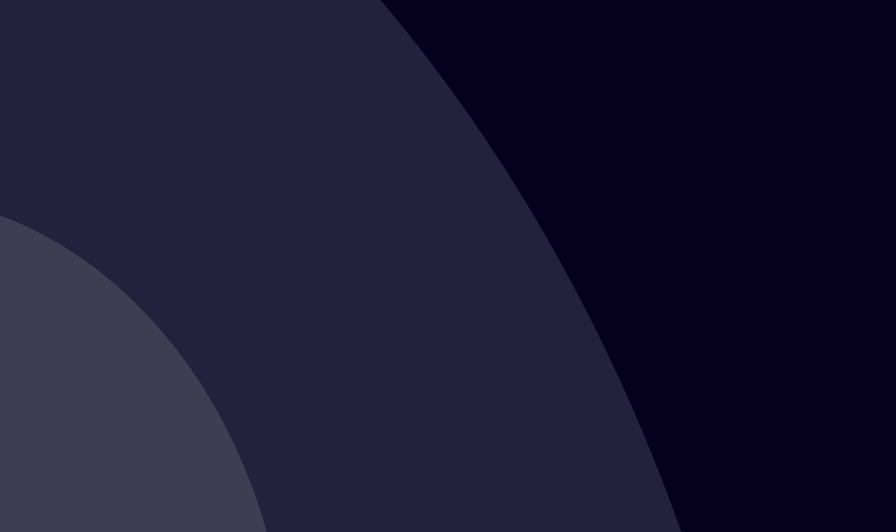
Reproduce this background procedurally as a Shadertoy shader.

```glsl
// Two large overlapping ellipses rising from the lower left over a deep navy field.

// Positions and radii are in canvas heights, origin at the lower left
#define OUTER_CENTER vec2(-1.002, -1.254)
#define OUTER_RADII  vec2(2.495, 3.107)
#define INNER_CENTER vec2(-0.219, -0.316)
#define INNER_RADII  vec2(0.764, 0.951)
#define NAVY   vec3(0.016, 0.000, 0.118)
#define INDIGO vec3(0.141, 0.129, 0.235)
#define SLATE  vec3(0.243, 0.239, 0.329)

// Approximate signed distance to an ellipse, accurate near its edge
float ellipseDistance(vec2 p, vec2 radii) {
    float level = length(p / radii);
    float slope = length(p / (radii * radii));
    return level * (level - 1.0) / max(slope, 1e-4);
}

// Coverage of the inside of a shape, smoothed over one pixel
float coverage(float dist, float pixel) {
    return 1.0 - smoothstep(-0.5 * pixel, 0.5 * pixel, dist);
}

void mainImage(out vec4 fragColor, in vec2 fragCoord) {
    float pixel = 1.0 / iResolution.y;
    vec2 p = fragCoord * pixel;

    float outer = coverage(ellipseDistance(p - OUTER_CENTER, OUTER_RADII), pixel);
    float inner = coverage(ellipseDistance(p - INNER_CENTER, INNER_RADII), pixel);

    // Layer the ellipses from back to front
    vec3 color = mix(NAVY, INDIGO, outer);
    color = mix(color, SLATE, inner);
    fragColor = vec4(color, 1.0);
}
```
